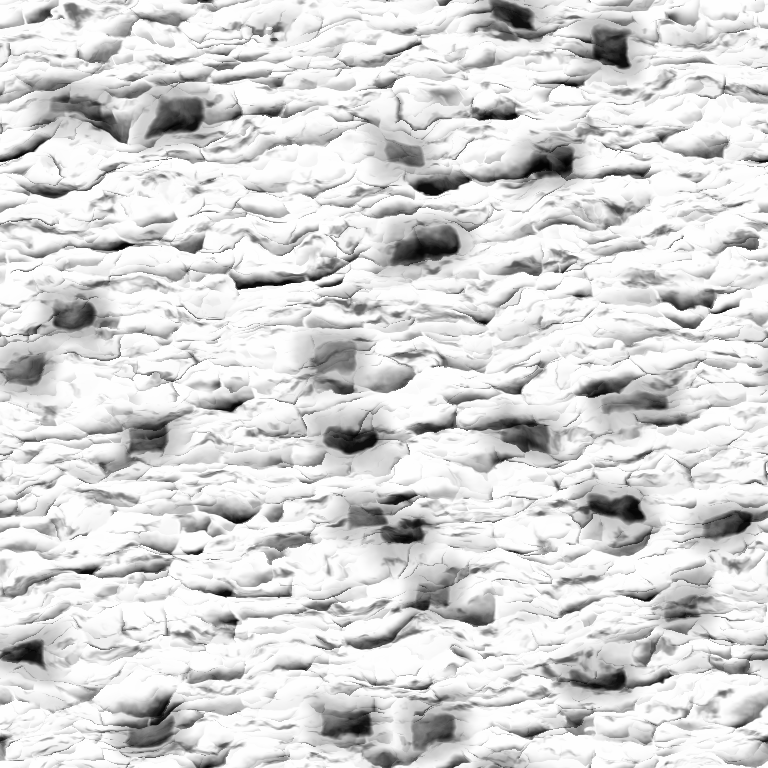
Write a Shadertoy shader that draws this texture map.

```glsl
const vec2 STONES = vec2(13.0, 25.0);    // cells per tile, coarse to fine
const vec2 PEBBLES = vec2(22.0, 43.0);
const vec2 CHIPS = vec2(41.0, 70.0);
const vec2 HOLLOWS = vec2(8.0, 11.0);
const vec2 RELIEF = vec2(15.0, 31.0);
const vec2 GRAIN = vec2(44.0, 62.0);
const vec2 SHADE_DIR = vec2(0.34, -0.94); // side turned away from the light
const float WARP = 0.055;
const float HOLLOW_SHARE = 0.31;
const float RELIEF_STEP = 0.003;
const vec3 CHALK = vec3(0.995);

// Random triple for a cell, wrapping after n cells
vec3 hash3(vec2 cell, vec2 n) {
    vec2 c = mod(cell, n) + n * 1.7;
    vec3 q = fract(c.xyx * vec3(0.1031, 0.1030, 0.0973));
    q += dot(q, q.yxz + 33.33);
    return fract((q.xxy + q.yzz) * q.zyx);
}

float noise(vec2 uv, vec2 n) {
    vec2 p = uv * n, c = floor(p), f = p - c;
    f = f * f * (3.0 - 2.0 * f);
    float low = mix(hash3(c, n).x, hash3(c + vec2(1, 0), n).x, f.x);
    float high = mix(hash3(c + vec2(0, 1), n).x, hash3(c + vec2(1, 1), n).x, f.x);
    return mix(low, high, f.y);
}

float fbm(vec2 uv, vec2 n) {
    float sum = 0.0, amp = 0.5;
    for (int i = 0; i < 5; i++) {
        sum += amp * noise(uv, n);
        n *= 2.0;
        amp *= 0.5;
    }
    return sum;
}

// Cellular stones: x = shadow swelling toward the underside, y = crack line
vec2 stones(vec2 uv, vec2 n) {
    vec2 p = uv * n, cell = floor(p), nearest = vec2(0.0);
    float f1 = 9.0, f2 = 9.0, strength = 0.0;
    for (int y = -1; y <= 1; y++)
    for (int x = -1; x <= 1; x++) {
        vec2 c = cell + vec2(x, y);
        vec3 h = hash3(c, n);
        vec2 d = p - c - 0.5 - (h.xy - 0.5) * 0.85;
        float dist = length(d);
        if (dist < f1) {
            f2 = f1;
            f1 = dist;
            nearest = d;
            strength = h.z;
        } else f2 = min(f2, dist);
    }
    float edge = f2 - f1;
    float side = dot(nearest, SHADE_DIR);
    float shade = strength * strength * smoothstep(0.08, 0.62, side);
    float crack = (1.0 - smoothstep(0.0, 0.13, edge)) * smoothstep(-0.1, 0.45, side);
    return vec2(shade * smoothstep(0.0, 0.09, edge), crack);
}

// Scattered dark hollows: rough rounded blocks with a faint halo
float hollows(vec2 uv, vec2 n) {
    vec2 p = uv * n, cell = floor(p);
    float dark = 0.0;
    for (int y = -1; y <= 1; y++)
    for (int x = -1; x <= 1; x++) {
        vec2 c = cell + vec2(x, y);
        vec3 h = hash3(c, n);
        vec3 k = fract(h.zxy * 37.0);
        vec2 d = (p - c - 0.5 - (h.xy - 0.5) * 0.7) / n;
        d.y -= (k.z - 0.3) * 0.3 * d.x;
        vec2 size = mix(vec2(0.026, 0.024), vec2(0.042, 0.014), k.x);
        vec2 q = abs(d) - size + 0.01;
        float sd = length(max(q, 0.0)) + min(max(q.x, q.y), 0.0) - 0.01;
        float body = 1.0 - smoothstep(-0.008, 0.003, sd);
        float halo = 0.22 * (1.0 - smoothstep(0.0, 0.03, sd));
        float fall = 0.8 + 0.25 * clamp(dot(d, SHADE_DIR) / size.y, -1.0, 1.0);
        float depth = mix(0.6, 1.05, k.y) * fall;
        dark = max(dark, step(h.z, HOLLOW_SHARE) * max(body * depth, halo));
    }
    return dark;
}

void mainImage(out vec4 fragColor, in vec2 fragCoord) {
    vec2 uv = fragCoord / iResolution.xy;
    vec2 bend = vec2(fbm(uv, vec2(10, 14)), fbm(uv, vec2(11, 17))) - 0.48;
    vec2 rough = uv + WARP * bend;

    float grain = fbm(rough, GRAIN);
    float patchy = smoothstep(0.3, 0.65, noise(uv, vec2(19, 29)));

    // Fine rock relief lit from the upper left
    vec2 e = SHADE_DIR * RELIEF_STEP;
    float slope = fbm(rough - e, RELIEF) - fbm(rough + e, RELIEF);
    float relief = 0.6 * smoothstep(0.035, 0.2, slope);

    vec2 big = stones(rough, STONES);
    vec2 mid = stones(rough, PEBBLES);
    vec2 small = stones(rough, CHIPS);
    float texture1 = 0.5 + grain;

    // Each shadow layer dims what is left of the light
    float light = 1.0 - relief;
    light *= 1.0 - min(big.x * texture1 * 1.05, 0.95);
    light *= 1.0 - min(mid.x * texture1 * 0.85 * patchy, 0.9);
    light *= 1.0 - 0.3 * small.x * (1.0 - patchy);
    light *= 1.0 - 0.6 * big.y * smoothstep(0.4, 0.65, grain);
    light *= 1.0 - 0.4 * mid.y * patchy * smoothstep(0.4, 0.65, grain);
    light *= 1.0 - min(hollows(rough, HOLLOWS) * (0.6 + 0.75 * grain), 0.94);

    fragColor = vec4(CHALK * light, 1.0);
}
```
